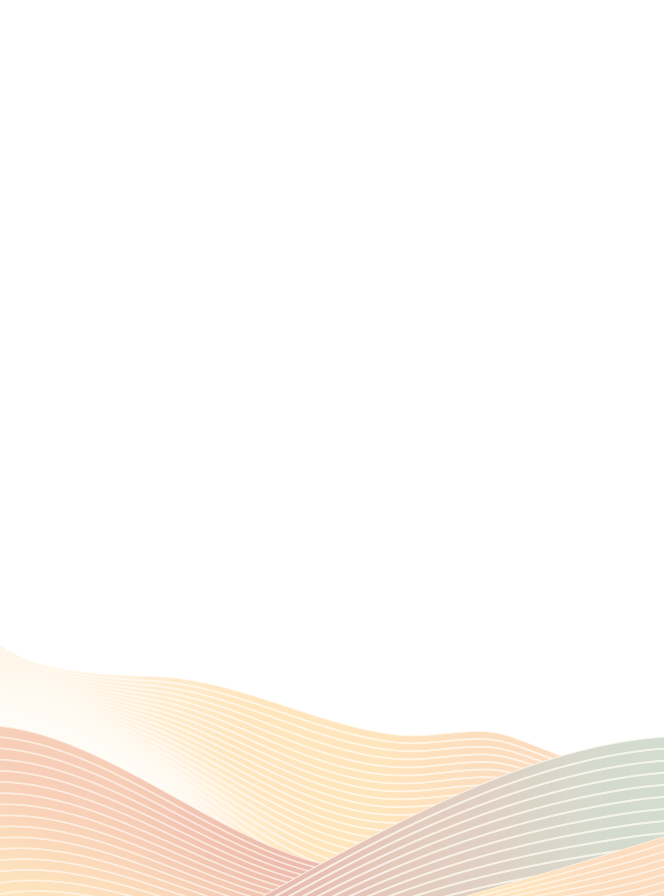
This background is drawn by a Shadertoy shader. Its source:

```glsl
// Pale layered hills along the foot of a white canvas, ruled with fine contour lines.
// Each hill is a ridge height formula; its lines are level sets of the depth below
// the ridge, and the layers are painted from back to front.

const vec3 WHITE = vec3(1.0);
const vec3 CREAM = vec3(1.0, 0.955, 0.89);
const vec3 YELLOW = vec3(1.0, 0.90, 0.745);
const vec3 PEACH = vec3(0.99, 0.865, 0.75);
const vec3 APRICOT = vec3(0.97, 0.81, 0.72);
const vec3 ROSE = vec3(0.93, 0.735, 0.68);
const vec3 MAUVE = vec3(0.91, 0.745, 0.70);
const vec3 SAND = vec3(0.885, 0.81, 0.76);
const vec3 SAGE = vec3(0.83, 0.86, 0.81);
const vec3 LINE = vec3(1.0, 0.985, 0.95);

// Ridge heights: x and the result are fractions of the canvas.
float backRidge(float x) {
    float bump = (x - 0.72) / 0.07;
    return 0.244 + 0.036 * exp(-x / 0.07)
         - 0.066 * smoothstep(0.23, 0.64, x)
         + 0.006 * exp(-bump * bump)
         - 0.035 * smoothstep(0.73, 0.93, x);
}

float leftRidge(float x) {
    return 0.191 - 0.162 * smoothstep(-0.03, 0.56, x);
}

float rightRidge(float x) {
    float d = x - 0.395;
    return d * (0.415 - 0.33 * d * d);
}

float cornerRidge(float x) {
    float d = x - 0.70;
    return d * (0.21 + 0.04 * d);
}

// Coverage of lines at whole values of level, with width in canvas heights.
float contours(float level, float width) {
    float slope = max(length(vec2(dFdx(level), dFdy(level))), 1e-4);
    float pixels = abs(fract(level + 0.5) - 0.5) / slope;
    float halfWidth = 0.5 * width * iResolution.y;
    return min(2.0 * halfWidth, 1.0) * (1.0 - smoothstep(halfWidth - 0.5, halfWidth + 0.7, pixels));
}

// Paints a lined hill over what lies behind it.
vec3 paintHill(vec3 behind, vec3 fill, float depth, float level, float width, float strength) {
    float inside = smoothstep(-0.5, 0.5, depth * iResolution.y);
    vec3 lined = mix(fill, LINE, strength * contours(level, width));
    return mix(behind, lined, inside);
}

vec3 backFill(vec2 p) {
    vec3 fill = mix(CREAM, YELLOW, smoothstep(0.08, 0.40, p.x));
    fill = mix(fill, PEACH, smoothstep(0.52, 0.80, p.x));
    // White haze in the hollow above the left hill
    float haze = 1.0 - smoothstep(0.0, 0.085, p.y - leftRidge(p.x));
    haze *= 1.0 - smoothstep(0.22, 0.48, p.x);
    return mix(fill, WHITE, 0.85 * haze);
}

vec3 leftFill(vec2 p) {
    vec3 fill = mix(APRICOT, ROSE, smoothstep(0.12, 0.46, p.x));
    float glow = 1.0 - smoothstep(0.0, 0.16, p.y + 0.28 * p.x);
    return mix(fill, YELLOW, 0.9 * glow);
}

vec3 rightFill(vec2 p) {
    vec3 fill = mix(MAUVE, SAND, smoothstep(0.42, 0.70, p.x));
    return mix(fill, SAGE, smoothstep(0.66, 0.96, p.x));
}

void mainImage(out vec4 fragColor, in vec2 fragCoord) {
    vec2 p = fragCoord / iResolution.xy;
    vec3 color = WHITE;

    // Back hill: lines fan out from the ridge toward a lower guide curve
    float top = backRidge(p.x);
    float guide = 0.21 - 0.17 * smoothstep(0.02, 0.60, p.x);
    float depth = top - p.y;
    float level = 16.0 * depth / (top - guide);
    level += 0.5 * sin(9.0 * p.x + 0.4) * smoothstep(0.0, 0.06, depth);
    color = paintHill(color, backFill(p), depth, level, 0.0019, 0.75);

    // Left hill: lines draw together toward the valley
    depth = leftRidge(p.x) - p.y;
    level = depth / mix(0.0125, 0.006, clamp(p.x / 0.48, 0.0, 1.0));
    color = paintHill(color, leftFill(p), depth, level, 0.0018, 0.65);

    // Right hill: lines open out as it rises
    depth = rightRidge(p.x) - p.y;
    level = depth / mix(0.0085, 0.0135, smoothstep(0.42, 0.95, p.x));
    color = paintHill(color, rightFill(p), depth, level, 0.0021, 0.78);

    // Corner slope: closely ruled
    depth = cornerRidge(p.x) - p.y;
    level = depth / mix(0.005, 0.0085, smoothstep(0.72, 1.0, p.x));
    vec3 cornerFill = mix(YELLOW, PEACH, smoothstep(0.72, 0.95, p.x));
    color = paintHill(color, cornerFill, depth, level, 0.0017, 0.65);

    fragColor = vec4(color, 1.0);
}
```
